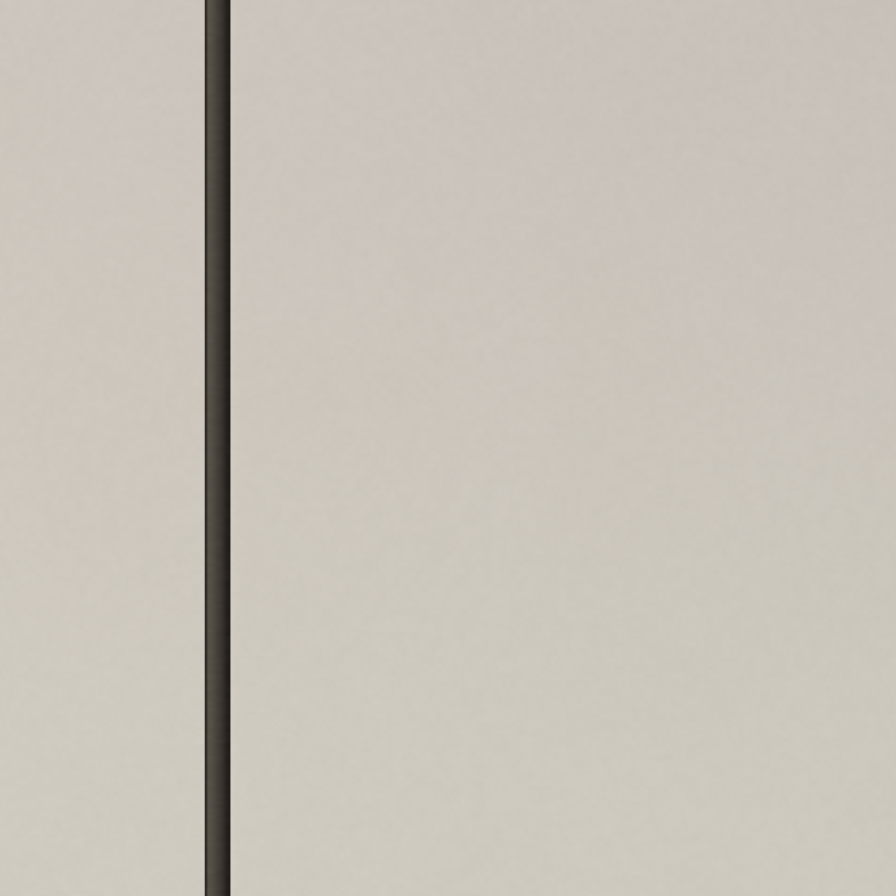
This texture is drawn by a Shadertoy shader. Its source:

```glsl
// A smooth warm-grey panel split by one dark vertical groove.
// Soft gradients light the panel, layered value noise gives it a faint grain,
// and the groove is shaded across its width between two smoothed edges.

float hash(vec2 p) {
    vec3 q = fract(vec3(p.xyx) * 0.1031);
    q += dot(q, q.yzx + 33.33);
    return fract((q.x + q.y) * q.z);
}

float valueNoise(vec2 p) {
    vec2 cell = floor(p), f = fract(p);
    f = f * f * (3.0 - 2.0 * f);
    float low = mix(hash(cell), hash(cell + vec2(1, 0)), f.x);
    float high = mix(hash(cell + vec2(0, 1)), hash(cell + vec2(1, 1)), f.x);
    return mix(low, high, f.y);
}

vec3 panelColor(vec2 uv) {
    // Light falls off towards the upper right.
    vec3 top = mix(vec3(0.800, 0.775, 0.742), vec3(0.782, 0.757, 0.727), uv.x);
    vec3 bottom = mix(vec3(0.814, 0.794, 0.754), vec3(0.804, 0.786, 0.744), uv.x);
    vec3 color = mix(bottom, top, smoothstep(0.0, 1.0, uv.y));

    // Broad mottling and fine grain.
    float mottle = valueNoise(uv * 9.0) - 0.5;
    float grain = valueNoise(uv * 110.0 + 17.0) + valueNoise(uv * 240.0) - 1.0;
    return color + mottle * vec3(0.004, 0.005, 0.006) + grain * 0.008;
}

vec3 grooveColor(float across, vec2 uv) {
    // Dark left lip, lit left wall, shadow deepening to the right.
    vec3 color = mix(vec3(0.34, 0.32, 0.285), vec3(0.245, 0.225, 0.20),
                     smoothstep(0.15, 0.65, across));
    color = mix(color, vec3(0.13, 0.115, 0.10), smoothstep(0.55, 0.95, across));
    color = mix(vec3(0.17, 0.155, 0.135), color, smoothstep(0.03, 0.16, across));
    float streak = valueNoise(uv * vec2(90.0, 260.0)) - 0.5;
    return color + 0.015 * streak;
}

void mainImage(out vec4 fragColor, in vec2 fragCoord) {
    vec2 uv = fragCoord / iResolution.xy;
    float pixel = 1.0 / iResolution.x;
    float left = 0.2285, right = 0.2572;

    vec3 color = panelColor(uv);

    // Pale rim along the right side of the groove.
    color += 0.022 * exp(-max(uv.x - right, 0.0) / 0.004) * step(right, uv.x);

    float across = (uv.x - left) / (right - left);
    float edge = max(0.7 * pixel, 0.0008);
    float inside = smoothstep(left - edge, left + edge, uv.x)
                 * (1.0 - smoothstep(right - edge, right + edge, uv.x));
    color = mix(color, grooveColor(across, uv), inside);

    fragColor = vec4(color, 1.0);
}
```
